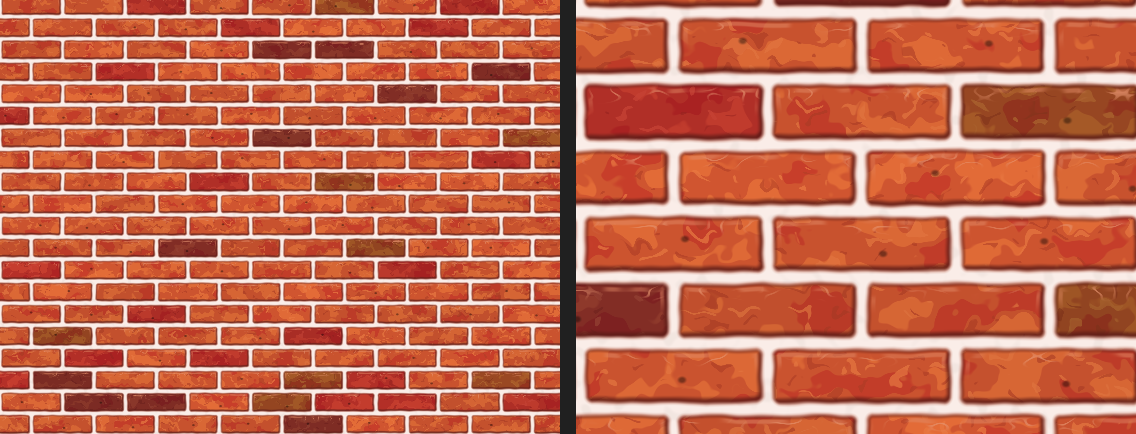
Left: the whole. Right: its middle third, enlarged.
Reproduce this texture procedurally as a Shadertoy shader.

```glsl
// Running-bond wall of hand-painted orange bricks with pale mortar.
// Each brick is a wobbly rounded box with its own clay tone, flat noise
// blotches, a chipped bright upper rim and a dark lower-right edge.

float hash(vec2 p) {
    vec3 q = fract(p.xyx * vec3(0.1031, 0.1030, 0.0973));
    q += dot(q, q.yzx + 33.33);
    return fract((q.x + q.y) * q.z);
}

float cornerSlope(vec2 corner, vec2 offset) {
    float angle = 6.2832 * hash(corner);
    return dot(vec2(cos(angle), sin(angle)), offset);
}

// Gradient noise, roughly -0.7 to 0.7
float noise(vec2 p) {
    vec2 i = floor(p), f = fract(p);
    vec2 u = f * f * f * (f * (f * 6.0 - 15.0) + 10.0);
    vec2 e = vec2(1.0, 0.0);
    return mix(mix(cornerSlope(i, f), cornerSlope(i + e, f - e), u.x),
               mix(cornerSlope(i + e.yx, f - e.yx), cornerSlope(i + 1.0, f - 1.0), u.x), u.y);
}

float roundBox(vec2 p, vec2 halfSize, float radius) {
    vec2 d = abs(p) - halfSize + radius;
    return length(max(d, 0.0)) + min(max(d.x, d.y), 0.0) - radius;
}

// Most bricks are orange; a few are dark, crimson, brown or pink
vec3 clayTone(float pick) {
    vec3 tone = vec3(0.78, 0.32, 0.18);
    if (pick < 0.17) tone = vec3(0.58, 0.27, 0.13);
    if (pick < 0.13) tone = vec3(0.68, 0.18, 0.15);
    if (pick < 0.055) tone = vec3(0.49, 0.17, 0.14);
    if (pick > 0.99) tone = vec3(0.87, 0.46, 0.36);
    return tone;
}

void mainImage(out vec4 fragColor, in vec2 fragCoord) {
    // One unit is the height of a course
    vec2 p = fragCoord / iResolution.y * 19.7 + vec2(0.0, 0.06);
    float soft = max(19.7 / iResolution.y, 0.035);

    // Courses alternate by half a brick
    float row = floor(p.y);
    float along = p.x / 2.844 + 0.5 * (1.0 - mod(row, 2.0));
    vec2 id = vec2(floor(along), row) + 7.0;
    vec2 q = vec2((fract(along) - 0.5) * 2.844, fract(p.y) - 0.5);
    vec2 seed = 50.0 * vec2(hash(id + 3.7), hash(id + 19.3));

    // Uneven outline
    vec2 halfSize = vec2(1.345, 0.415) - 0.025 * hash(id + 5.1);
    vec2 wobble = 0.03 * vec2(noise(q * 3.0 + seed), noise(q * 2.5 + seed + 9.0));
    vec2 b = q + wobble;
    float d = roundBox(b, halfSize, 0.09);
    float inside = 1.0 - smoothstep(-soft, soft, d);

    // Flat painted blotches
    vec3 clay = clayTone(hash(id)) * (0.97 + 0.08 * hash(id + 11.0));
    vec3 col = clay;
    vec2 warp = 0.25 * vec2(noise(q * 4.0 + seed), noise(q * 4.0 - seed));
    float broad = noise((q + warp) * vec2(1.0, 1.9) + seed);
    float fine = noise((q + warp) * vec2(3.0, 5.5) + seed + 20.0);
    col = mix(col, clay * vec3(1.09, 1.26, 1.15), smoothstep(0.12, 0.16, broad));
    float redSide = broad - 0.12 * q.x * (hash(id + 2.0) - 0.2);
    col = mix(col, clay * vec3(0.96, 0.73, 0.88), 1.0 - smoothstep(-0.24, -0.2, redSide));
    col = mix(col, clay * vec3(1.12, 1.4, 1.35), 0.75 * smoothstep(0.32, 0.37, fine));
    col = mix(col, clay * vec3(0.85, 0.72, 0.78), 0.6 * smoothstep(0.36, 0.41, -fine));

    // A small pit on some bricks
    vec2 pitAt = vec2(hash(id + 31.0) - 0.5, 0.3 * hash(id + 47.0) - 0.2);
    float pit = length((q - pitAt) * vec2(0.8, 1.0));
    col *= 1.0 - 0.4 * step(0.5, hash(id + 13.0)) * (1.0 - smoothstep(0.02, 0.07, pit));

    // Curled chips and bright rim under the upper edge
    float topBand = smoothstep(0.12, 0.28, b.y) * smoothstep(0.0, 0.12, -d);
    float chipLine = abs(noise(q * vec2(2.6, 5.0) + seed + 70.0));
    float chip = 1.0 - smoothstep(0.02, 0.07, chipLine);
    float worn = smoothstep(-0.05, 0.2, noise(vec2(q.x * 1.8, 0.4) + seed));
    col = mix(col, vec3(0.90, 0.58, 0.44), 0.65 * chip * worn * topBand);
    float rim = 1.0 - smoothstep(0.015, 0.05, abs(d + 0.085));
    float rimBreak = smoothstep(-0.1, 0.2, noise(q * 2.2 + seed + 40.0));
    col = mix(col, vec3(0.88, 0.54, 0.40), 0.5 * rim * rimBreak * smoothstep(-0.1, 0.3, b.y));

    // Dark ink: thin all round, heavier at the lower right
    float ink = smoothstep(-0.07, -0.005, d);
    float lower = roundBox(b + vec2(-0.035, 0.055) * vec2(-1.0, -1.0) * vec2(-1.0, 1.0),
                           halfSize, 0.09);
    lower = roundBox(b - vec2(-0.035, 0.055), halfSize, 0.09);
    float shade = smoothstep(-0.06, 0.03, lower);
    col = mix(col, vec3(0.36, 0.11, 0.09), max(0.5 * ink, 0.8 * shade));

    // Mortar, tinted where it meets the brick
    vec3 mortar = mix(vec3(0.87, 0.69, 0.64), vec3(0.98, 0.93, 0.91), smoothstep(0.0, 0.065, d));
    mortar -= 0.03 * smoothstep(0.1, 0.4, noise(p * 4.0));

    fragColor = vec4(mix(mortar, col, inside), 1.0);
}
```
